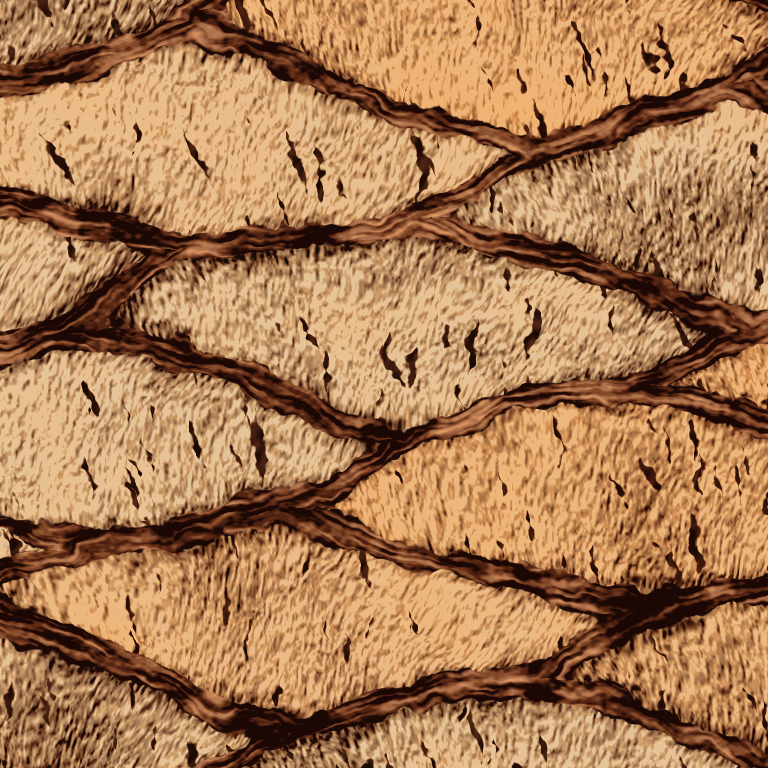
Write a WebGL 2 fragment shader that draws this texture.

```glsl
#version 300 es
precision highp float;
// Sunlit palm trunk: staggered lens-shaped leaf scars with cracks, parted by fibrous seams.

uniform vec2 u_resolution;
out vec4 fragColor;

// Layout of the scars
const vec2 ORIGIN = vec2(0.534, 0.577);
const vec2 STEP_LEFT = vec2(-0.443, -0.150);
const vec2 STEP_RIGHT = vec2(0.306, -0.228);
const vec2 JITTER = vec2(0.05, 0.025);
const float SCAR_HALF_WIDTH = 0.42;
const float SCAR_HALF_HEIGHT = 0.126;
const float SEAM_HALF_WIDTH = 0.017;

// Surface detail
const vec2 GRAIN_SCALE = vec2(230.0, 105.0);
const float GRAIN_CONTRAST = 0.56;
const float FIBRE_SCALE = 62.0;
const float CRACK_LEAN = 0.22;
const float CRACK_ASPECT = 0.15;

// Tones from deep shadow to sunlit wood
const vec3 SHADOW = vec3(0.10, 0.035, 0.020);
const vec3 UMBER = vec3(0.31, 0.15, 0.08);
const vec3 BROWN = vec3(0.49, 0.31, 0.18);
const vec3 DRAB = vec3(0.64, 0.48, 0.34);
const vec3 TAN = vec3(0.80, 0.61, 0.41);
const vec3 CREAM = vec3(0.90, 0.77, 0.60);
const vec3 ORANGE_TINT = vec3(1.04, 0.91, 0.76);
const vec3 SEAM_TINT = vec3(1.06, 0.93, 0.88);

float hash(vec2 p) {
    vec3 q = fract(p.xyx * 0.1031);
    q += dot(q, q.yzx + 33.33);
    return fract((q.x + q.y) * q.z);
}

vec2 hash2(vec2 p) { return vec2(hash(p), hash(p + 57.3)); }

float noise(vec2 p) {
    vec2 i = floor(p), f = fract(p);
    f = f * f * (3.0 - 2.0 * f);
    return mix(mix(hash(i), hash(i + vec2(1, 0)), f.x),
               mix(hash(i + vec2(0, 1)), hash(i + vec2(1, 1)), f.x), f.y);
}

float fbm(vec2 p) {
    float sum = 0.0, amp = 0.533;
    for (int i = 0; i < 4; i++) {
        sum += amp * noise(p);
        p = mat2(1.6, 1.2, -1.2, 1.6) * p + 11.7;
        amp *= 0.5;
    }
    return sum;
}

vec3 ramp(float v) {
    vec3 c = mix(SHADOW, UMBER, smoothstep(0.03, 0.17, v));
    c = mix(c, BROWN, smoothstep(0.17, 0.31, v));
    c = mix(c, DRAB, smoothstep(0.31, 0.48, v));
    c = mix(c, TAN, smoothstep(0.48, 0.69, v));
    return mix(c, CREAM, smoothstep(0.69, 0.88, v));
}

// Signed distance to the nearest of many scattered, tapered slits
float cracks(vec2 p, vec2 cell, float density) {
    vec2 g = p / cell, id = floor(g);
    float d = 1.0;
    for (int j = -1; j <= 1; j++)
    for (int i = -1; i <= 1; i++) {
        vec2 c = id + vec2(i, j), r = hash2(c);
        if (hash(c + 7.1) > density) continue;
        vec2 l = (g - c - r) * cell;
        l.x += l.y * (CRACK_LEAN + 0.7 * (r.x - 0.5));
        float halfLength = cell.y * mix(0.14, 0.46, r.y);
        float taper = 1.0 - pow(l.y / halfLength, 2.0);
        d = min(d, abs(l.x) - CRACK_ASPECT * halfLength * taper);
    }
    return d;
}

// Long strands at two gauges
float strands(vec2 f) { return 0.55 * noise(f) + 0.45 * noise(f * vec2(2.3, 2.4) + 17.0); }

void main() {
    vec2 uv = gl_FragCoord.xy / u_resolution.y;
    float pixel = 1.0 / u_resolution.y;
    vec2 p = uv + 0.07 * (vec2(fbm(uv * 4.0), fbm(uv * 4.0 + 31.0)) - 0.5);
    p.y += 0.022 * (fbm(uv * 17.0 + 5.0) - 0.5);

    // Two nearest scars on a skewed lattice
    mat2 lattice = mat2(STEP_LEFT, STEP_RIGHT);
    vec2 base = round(inverse(lattice) * (p - ORIGIN));
    float near = 9.0, next = 9.0;
    vec2 local = vec2(0), scar = vec2(0);
    for (int j = -2; j <= 2; j++)
    for (int i = -2; i <= 2; i++) {
        vec2 id = base + vec2(i, j);
        vec2 q = p - ORIGIN - lattice * id - JITTER * (hash2(id + 20.0) - 0.5);
        float h = SCAR_HALF_HEIGHT * mix(0.92, 1.06, hash(id + 3.7));
        float x = q.x / SCAR_HALF_WIDTH, slope = 2.0 * h * x / SCAR_HALF_WIDTH;
        float d = (abs(q.y) - h * (1.0 - x * x)) / sqrt(1.0 + slope * slope);
        if (d < near) { next = near; near = d; local = q; scar = id; }
        else next = min(next, d);
    }
    float seamWidth = SEAM_HALF_WIDTH * (0.35 + 1.3 * fbm(uv * 6.0 + 3.0));
    float inset = min(-near, 0.5 * (next - near) - seamWidth);
    inset += 0.020 * (fbm(uv * 38.0) - 0.5);

    // Scar face: embossed grain fanning out from the middle
    vec2 grainPos = vec2(local.x * (1.0 - 1.2 * local.y) - 0.12 * local.y, local.y) + scar * 3.1;
    vec2 g = grainPos * GRAIN_SCALE;
    float grain = noise(g) - noise(g + vec2(0.8, -0.6));
    grain += 0.7 * (noise(g * vec2(1.7, 2.2) + 9.0) - 0.5) + 0.5 * (noise(g * 0.4) - 0.5);
    float patches = fbm(uv * 7.0 + scar * 4.0) - 0.5;
    float face = 0.72 + GRAIN_CONTRAST * grain + 0.75 * patches + 0.10 * (hash(scar + 9.0) - 0.5);
    face -= 0.30 * (1.0 - smoothstep(0.0, 0.018, inset + 0.02 * patches));
    face -= 0.42 * smoothstep(0.34, 0.0, length(uv * vec2(1.0, 1.4)));

    // Large slits gather low on the face, small nicks lie anywhere
    vec2 crackPos = local + scar * 5.3;
    crackPos.x += 0.022 * (fbm(uv * 35.0) - 0.5);
    float slit = cracks(crackPos, vec2(0.075, 0.11), 0.52) + 0.010 * smoothstep(-0.01, 0.08, local.y);
    slit = min(slit, cracks(crackPos + 2.7, vec2(0.045, 0.055), 0.34));
    slit += 0.007 * (noise(uv * 120.0) - 0.5);
    face += 0.08 * smoothstep(0.008, 0.002, slit);
    face = mix(0.02 + 0.14 * noise(g * 0.6), face, smoothstep(-pixel, 1.5 * pixel, slit));

    // Seam: embossed ragged fibres that follow the gap, with deep hollows and paler scraps
    float across = sign(local.y) * (next - near) + 0.07 * (fbm(uv * 13.0) - 0.5);
    vec2 f = vec2(uv.x * 13.0, across * FIBRE_SCALE);
    float body = strands(f);
    float relief = body - strands(f + vec2(0.1, 0.8));
    float scraps = smoothstep(0.50, 0.66, fbm(uv * vec2(15.0, 24.0) + 8.0));
    float hollows = smoothstep(0.50, 0.70, fbm(uv * vec2(12.0, 20.0) + 40.0));
    float seam = 0.05 + 0.40 * body * body + 0.42 * relief + 0.22 * scraps - 0.16 * hollows;
    seam += 0.20 * (noise(uv * vec2(150.0, 230.0)) - 0.5);
    seam -= 0.14 * smoothstep(-0.009, 0.0, inset);

    // Colour
    float warmth = 0.8 * smoothstep(0.70, 1.0, hash(scar + 41.0)) + 1.2 * max(patches - 0.05, 0.0);
    vec3 faceColour = ramp(face) * mix(vec3(1), ORANGE_TINT, clamp(warmth, 0.0, 1.0));
    vec3 seamColour = ramp(seam) * SEAM_TINT;
    fragColor = vec4(mix(seamColour, faceColour, smoothstep(-pixel, pixel, inset)), 1.0);
}
```
